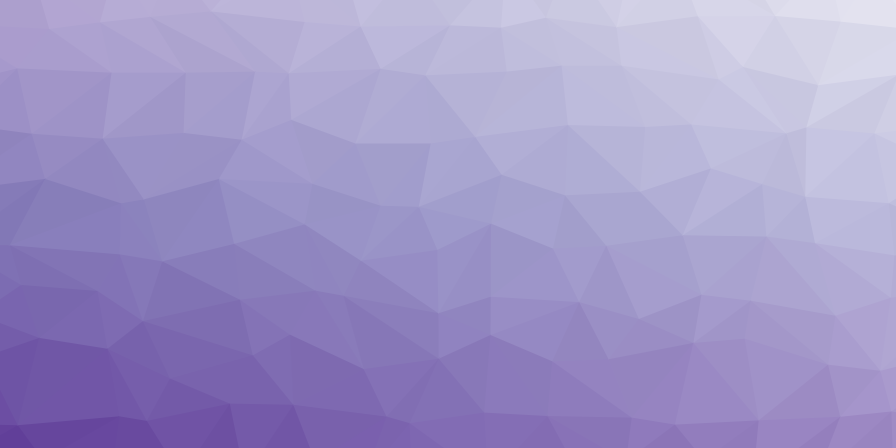
A Shadertoy shader for this background:

```glsl
const vec2 CANVAS = vec2(2.0, 1.0);
const vec2 CELL = vec2(0.148, 0.126);
const vec2 GRID_SHIFT = vec2(0.5, 0.6);
const vec2 JITTER = vec2(0.72, 0.42);
const float WAVE_PERIOD = 0.51;
const float WAVE_CREST = 0.62;
const float WAVE_HEIGHT = 0.028;
const float FACET_CONTRAST = 0.022;

vec2 hash22(vec2 p) {
    vec3 q = fract(vec3(p.xyx) * vec3(0.1031, 0.1030, 0.0973));
    q += dot(q, q.yzx + 33.33);
    return fract((q.xx + q.yz) * q.zy);
}

float cross2(vec2 a, vec2 b) {
    return a.x * b.y - a.y * b.x;
}

// Blends three stops placed at 0, 0.5 and 1
vec3 threeStops(vec3 a, vec3 b, vec3 c, float t) {
    return t < 0.5 ? mix(a, b, 2.0 * t) : mix(b, c, 2.0 * t - 1.0);
}

// Violet at the lower left, pale lavender at the upper right
vec3 lavenderGradient(vec2 uv) {
    uv = clamp(uv, 0.0, 1.0);
    vec3 low = threeStops(vec3(0.385, 0.25, 0.605), vec3(0.49, 0.40, 0.69), vec3(0.62, 0.54, 0.77), uv.x);
    vec3 middle = threeStops(vec3(0.515, 0.475, 0.72), vec3(0.615, 0.60, 0.79), vec3(0.735, 0.73, 0.86), uv.x);
    vec3 high = threeStops(vec3(0.69, 0.635, 0.815), vec3(0.765, 0.755, 0.87), vec3(0.89, 0.89, 0.935), uv.x);
    return threeStops(low, middle, high, uv.y);
}

// Rows rise and fall together across the central band
float rowWave(vec2 p) {
    float band = smoothstep(0.08, 0.2, p.y) * (1.0 - smoothstep(0.58, 0.78, p.y));
    return WAVE_HEIGHT * band * cos(6.2832 * (p.x - WAVE_CREST) / WAVE_PERIOD);
}

// Grid corner moved at random inside its own cell, then by the wave
vec2 meshVertex(vec2 id) {
    vec2 offset = (hash22(id + 47.0) - 0.5) * JITTER;
    vec2 corner = (id + GRID_SHIFT + offset) * CELL;
    return corner + vec2(0.0, rowWave(corner));
}

// Signed distance to a line, positive on its left side
float edgeDistance(vec2 p, vec2 a, vec2 b) {
    return cross2(b - a, p - a) / length(b - a);
}

float triangleCoverage(vec2 p, vec2 a, vec2 b, vec2 c, float pixel) {
    float inside = min(edgeDistance(p, a, b), min(edgeDistance(p, b, c), edgeDistance(p, c, a)));
    return clamp(0.5 + inside / pixel, 0.0, 1.0);
}

// Flat facet colour in rgb, weighted by the coverage in w
vec4 facet(vec2 p, vec2 a, vec2 b, vec2 c, float pixel) {
    vec2 center = (a + b + c) / 3.0;
    float shade = (hash22(floor(center * 900.0)).x - 0.5) * FACET_CONTRAST;
    float coverage = triangleCoverage(p, a, b, c, pixel);
    return vec4(lavenderGradient(center / CANVAS) + shade, 1.0) * coverage;
}

// Smaller of the two areas left by cutting a quad from a to c
float smallestHalf(vec2 a, vec2 b, vec2 c, vec2 d) {
    return min(cross2(b - a, c - a), cross2(c - a, d - a));
}

// Splits a quad along the diagonal that gives the fuller triangles
vec4 splitQuad(vec2 p, vec2 a, vec2 b, vec2 c, vec2 d, float pixel) {
    if (smallestHalf(a, b, c, d) > smallestHalf(b, c, d, a)) {
        return facet(p, a, b, c, pixel) + facet(p, a, c, d, pixel);
    }
    return facet(p, b, c, d, pixel) + facet(p, b, d, a, pixel);
}

void mainImage(out vec4 fragColor, in vec2 fragCoord) {
    vec2 p = fragCoord / iResolution.xy * CANVAS;
    float pixel = CANVAS.y / iResolution.y;
    vec2 home = floor(p / CELL - GRID_SHIFT);

    // Gather the facets around this point
    vec4 sum = vec4(0.0);
    for (int y = -1; y <= 1; y++) {
        for (int x = -1; x <= 1; x++) {
            vec2 id = home + vec2(x, y);
            vec2 a = meshVertex(id);
            vec2 b = meshVertex(id + vec2(1.0, 0.0));
            vec2 c = meshVertex(id + vec2(1.0, 1.0));
            vec2 d = meshVertex(id + vec2(0.0, 1.0));
            sum += splitQuad(p, a, b, c, d, pixel);
        }
    }
    fragColor = vec4(sum.rgb / max(sum.w, 0.001), 1.0);
}
```
